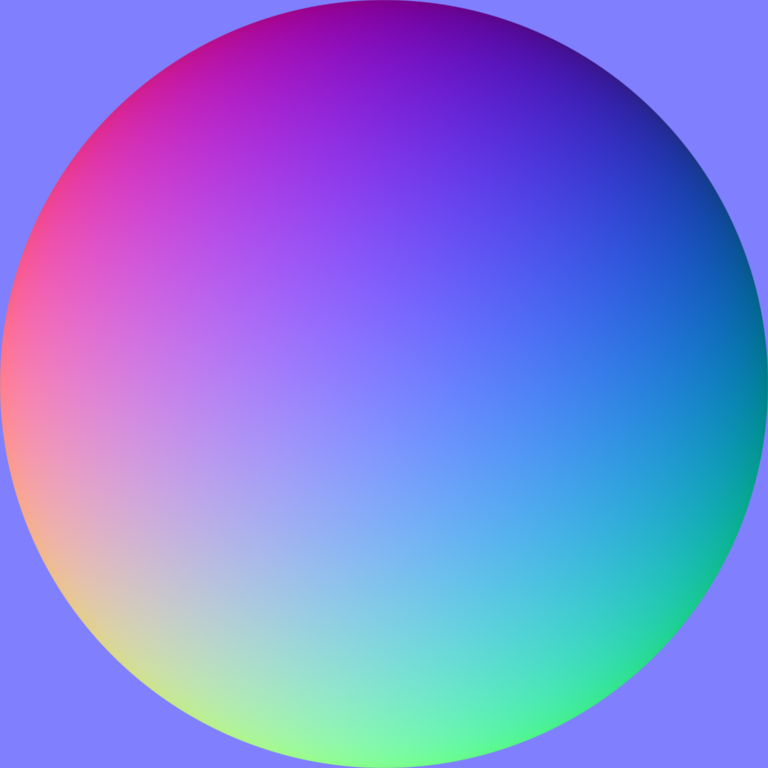
Write a Shadertoy shader that draws this texture map.

```glsl
#define RADIUS 0.5
#define FACING vec2(-1.0, -1.0)
#define FLAT_NORMAL vec3(0.0, 0.0, 1.0)

// Unit normal of a dome over the disc, with both lateral axes flipped
vec3 domeNormal(vec2 p)
{
    p /= max(1.0, length(p));
    return vec3(FACING * p, sqrt(max(0.0, 1.0 - dot(p, p))));
}

vec3 encodeNormal(vec3 n)
{
    return 0.5 + 0.5 * n;
}

void mainImage(out vec4 fragColor, in vec2 fragCoord)
{
    // Centred coordinates, one unit per dome radius
    float canvas = min(iResolution.x, iResolution.y);
    vec2 p = (fragCoord - 0.5 * iResolution.xy) / (canvas * RADIUS);
    float pixel = 1.0 / (canvas * RADIUS);

    // Dome colours over the flat surface, with a smooth rim
    float coverage = 1.0 - smoothstep(-pixel, pixel, length(p) - 1.0);
    vec3 dome = encodeNormal(domeNormal(p));
    vec3 color = mix(encodeNormal(FLAT_NORMAL), dome, coverage);

    fragColor = vec4(color, 1.0);
}
```
